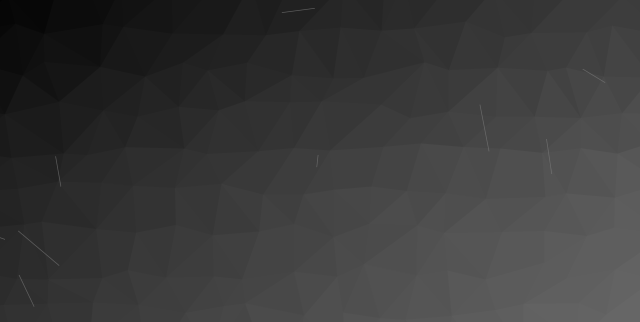
Reproduce this background procedurally as a Shadertoy shader.

```glsl
const float ROWS = 8.0;

vec2 hash2(vec2 p) {
    vec3 q = fract(vec3(p.xyx) * vec3(0.1031, 0.1030, 0.0973));
    q += dot(q, q.yzx + 33.33);
    return fract((q.xx + q.yz) * q.zy);
}

// Jittered grid vertex, in cell units
vec2 meshVertex(vec2 id) {
    return id + vec2(0.3, 0.27) + vec2(0.62, 0.44) * (hash2(id + 57.0) - 0.5);
}

// Smooth diagonal ramp from black (top left) to mid grey (bottom right)
float backdrop(vec2 uv) {
    uv = clamp(uv, 0.0, 1.0);
    float ramp = mix(mix(0.185, 0.405, uv.x), mix(0.01, 0.235, uv.x), uv.y);
    vec2 bulge = sin(3.14159 * uv);
    // Two soft terraces that step darker going up
    float terraces = smoothstep(0.58, 0.5, uv.y) + smoothstep(0.78, 0.66, uv.y);
    return ramp + dot(bulge, vec2(0.014, 0.010)) + 0.010 * (terraces - 2.0 * (1.0 - uv.y));
}

float edgeDistance(vec2 p, vec2 a, vec2 b) {
    vec2 e = b - a, d = p - a;
    return (e.x * d.y - e.y * d.x) / length(e);
}

// Adds one flat facet: x gathers shade times coverage, y gathers coverage
void addFacet(inout vec2 sum, vec2 p, vec2 a, vec2 b, vec2 c, float pixel, float aspect) {
    float inside = min(edgeDistance(p, a, b), min(edgeDistance(p, b, c), edgeDistance(p, c, a)));
    float cover = clamp(0.5 + inside / pixel, 0.0, 1.0);
    vec2 center = (a + b + c) / 3.0;
    float tilt = hash2(center * 7.3 + 90.0).x - 0.5;
    float shade = backdrop(center / (ROWS * vec2(aspect, 1.0))) + 0.010 * tilt;
    sum += cover * vec2(shade, 1.0);
}

float segmentDistance(vec2 p, vec2 a, vec2 b) {
    vec2 d = p - a, e = b - a;
    return length(d - e * clamp(dot(d, e) / dot(e, e), 0.0, 1.0));
}

void mainImage(out vec4 fragColor, in vec2 fragCoord) {
    float aspect = iResolution.x / iResolution.y;
    vec2 uv = fragCoord / iResolution.xy;
    vec2 p = ROWS * fragCoord / iResolution.y;
    float pixel = ROWS / iResolution.y;

    // Triangle mesh: each cell is split along its shorter diagonal
    vec2 sum = vec2(backdrop(uv), 1.0) * 0.0001;
    for (int j = -1; j <= 1; j++) {
        for (int i = -1; i <= 1; i++) {
            vec2 id = floor(p - vec2(0.3, 0.27)) + vec2(i, j);
            vec2 a = meshVertex(id);
            vec2 b = meshVertex(id + vec2(1, 0));
            vec2 c = meshVertex(id + vec2(1, 1));
            vec2 d = meshVertex(id + vec2(0, 1));
            if (distance(a, c) < distance(b, d)) {
                addFacet(sum, p, a, b, c, pixel, aspect);
                addFacet(sum, p, a, c, d, pixel, aspect);
            } else {
                addFacet(sum, p, a, b, d, pixel, aspect);
                addFacet(sum, p, b, c, d, pixel, aspect);
            }
        }
    }
    float shade = sum.x / sum.y;

    // Thin pale seams between a few facets
    vec4 seams[9] = vec4[9](
        vec4(0.441, 0.961, 0.491, 0.974), vec4(0.911, 0.785, 0.945, 0.744),
        vec4(0.750, 0.674, 0.764, 0.531), vec4(0.854, 0.567, 0.862, 0.461),
        vec4(0.087, 0.513, 0.095, 0.422), vec4(0.497, 0.518, 0.495, 0.482),
        vec4(0.029, 0.282, 0.092, 0.176), vec4(0.030, 0.145, 0.053, 0.049),
        vec4(0.000, 0.262, 0.007, 0.257));
    vec2 scale = vec2(aspect, 1.0);
    float nearest = 1.0;
    for (int k = 0; k < 9; k++) {
        nearest = min(nearest, segmentDistance(uv * scale, seams[k].xy * scale, seams[k].zw * scale));
    }
    float seam = 1.0 - smoothstep(0.0, 0.0008 + 0.7 / iResolution.y, nearest);
    shade = mix(shade, 0.5, 0.45 * seam);

    fragColor = vec4(vec3(shade), 1.0);
}
```
